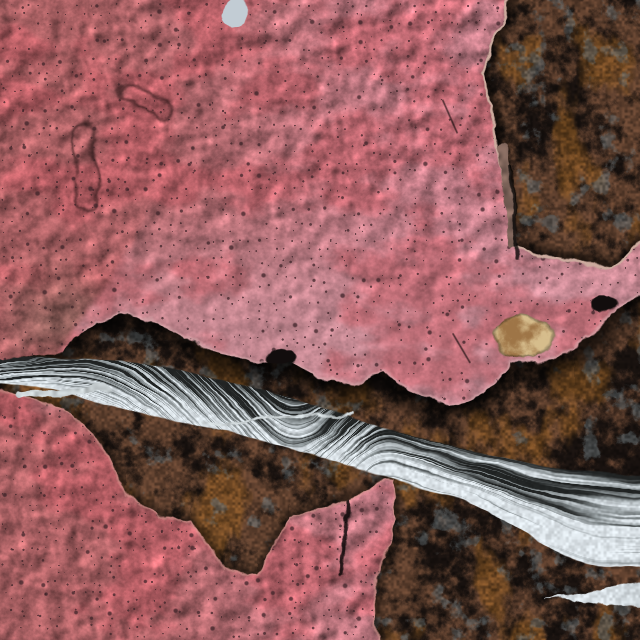
Reproduce this texture procedurally as a three.js fragment shader.

```glsl
varying vec2 vUv;

float hash(vec2 p) { return fract(sin(dot(p, vec2(127.1, 311.7))) * 43758.5453); }

float noise(vec2 p) {
  vec2 i = floor(p), f = fract(p);
  f *= f * (3. - 2. * f);
  return mix(mix(hash(i), hash(i + vec2(1, 0)), f.x),
             mix(hash(i + vec2(0, 1)), hash(i + 1.), f.x), f.y);
}

float fbm(vec2 p) {
  float sum = 0., gain = .52;
  for (int i = 0; i < 5; i++) {
    sum += gain * noise(p);
    p = mat2(1.6, 1.2, -1.2, 1.6) * p + 3.7;
    gain *= .5;
  }
  return sum;
}

float cover(float d) { return smoothstep(-.0015, .0015, d); }

// Distance to a line from ends.xy to ends.zw
float line(vec2 p, vec4 ends) {
  vec2 a = p - ends.xy, b = ends.zw - ends.xy;
  return length(a - b * clamp(dot(a, b) / dot(b, b), 0., 1.));
}

float blob(vec2 p, vec2 center, vec2 radius) {
  return (1. - length((p - center) / radius)) * radius.y;
}

// Distance above an outline of evenly spaced heights
float above(float h[21], vec2 p) {
  float t = clamp(p.x, 0., .9999) * 20.;
  int i = int(t);
  float rise = h[i + 1] - h[i];
  return (p.y - h[i] - rise * fract(t)) / sqrt(1. + 400. * rise * rise);
}

vec3 rust(vec2 p) {
  float grain = .45 * fbm(p * 10.) + .55 * fbm(p * 65.);
  vec3 c = mix(vec3(.09, .065, .055), vec3(.37, .25, .18), smoothstep(.34, .62, grain));
  c = mix(c, vec3(.52, .33, .13), .6 * smoothstep(.55, .72, fbm(p * vec2(17, 10) + 7.)));
  c = mix(c, vec3(.34, .37, .38), .6 * smoothstep(.6, .74, fbm(p * 38. + 20.)));
  return c * (.72 + .56 * noise(p * 230.));
}

vec3 paint(vec2 p) {
  vec3 c = mix(vec3(.65, .37, .38), vec3(.73, .47, .51), smoothstep(.1, .75, p.x));
  float flap = smoothstep(-.008, .012, p.x - .14 - .61 * (p.y - .52) + .03 * (fbm(p * 30.) - .5));
  flap *= smoothstep(.34, .4, p.y) * (1. - smoothstep(.46, .74, p.y));
  c = mix(c, vec3(.79, .57, .61), .75 * flap);
  c = mix(c, vec3(.71, .34, .37), .55 * smoothstep(.45, .66, fbm(p * vec2(9, 14))));
  float smudge = 1. - smoothstep(0., .14, length(p - vec2(.1, .5)));
  c = mix(c, vec3(.46, .36, .32), .6 * smudge * (1. - flap));
  vec2 q = p * 38.;
  float relief = fbm(q) - fbm(q + vec2(.3, -.3));
  c *= 1. + (1.15 - .6 * flap) * relief + .1 * (noise(p * 260.) - .5);
  // Raised flakes
  vec2 w = p + .035 * (vec2(fbm(p * 22.), fbm(p * 22. + 8.)) - .5);
  float flake = min(line(w, vec4(.21, .855, .25, .83)), line(w, vec4(.13, .79, .14, .69)));
  c *= 1. - .4 * exp(-pow(abs(flake - .016) * 280., 2.));
  // Pinholes
  for (float k = 38.; k < 80.; k += 35.) {
    vec2 id = floor(p * k), spot = .2 + .6 * vec2(hash(id + 3.), hash(id + 9.));
    float size = .05 + .09 * hash(id + 15.);
    float pit = 1. - smoothstep(size * .5, size * 1.4, length(fract(p * k) - spot));
    c = mix(c, vec3(.24, .14, .16), .75 * pit * step(.6, hash(id)));
  }
  return c;
}

vec3 brushed(vec2 p, float v) {
  float left = 1. - smoothstep(.42, .62, p.x);
  float lane = v + left * (.8 * sin(p.x * 9.) - 3. * p.x);
  float light = .6 * noise(vec2(p.x * 5., lane * 17.)) + .4 * noise(vec2(p.x * 9., lane * 48.));
  light += .5 * (v - .45) - .08 * left;
  vec3 c = mix(vec3(.13, .14, .14), vec3(.52, .55, .56), smoothstep(.18, .45, light));
  c = mix(c, vec3(.86, .89, .91), smoothstep(.38, .72, light));
  return c * (.9 + .2 * noise(p * 220.));
}

void main() {
  vec2 p = vUv, torn = p + .018 * (vec2(fbm(p * 32.), fbm(p * 32. + 9.)) - .5);
  float sheet = above(float[21](.443, .445, .452, .495, .51, .498, .468, .442, .432, .43, .408,
    .4, .418, .385, .366, .385, .43, .432, .452, .5, .54), torn);
  float tab = .25;
  float lower = -above(float[21](.39, .375, .362, .325, .235, .195, .185, .115, .1, .19, .21,
    .22, tab, tab, tab, tab, tab, tab, tab, tab, tab), torn);
  lower = min(lower, .588 + .03 * smoothstep(.08, .2, p.y) - torn.x);
  vec3 metal = rust(p), coat = paint(p);

  // Bare metal in shade of the paint
  vec3 c = metal * mix(.25, 1., smoothstep(-.005, .05, -sheet));
  c *= mix(.55, 1., smoothstep(0., .02, -lower));

  // Lower paint with pale rim and crack
  vec3 low = mix(coat, vec3(.8, .58, .54), .6 - .6 * smoothstep(.001, .005, lower));
  low *= 1. - .8 * cover(.0025 - line(torn, vec4(.548, .245, .536, .1)));
  c = mix(c, low, cover(lower));

  // White brushed band, ridges and small stroke
  float top = .44 - .182 * smoothstep(.1, 1., p.x);
  float width = .04 + .04 * smoothstep(0., .25, p.x) + .065 * smoothstep(.7, .95, p.x);
  float v = (top - p.y + .012 * (fbm(p * vec2(14, 40)) - .5)) / width;
  c = mix(c, brushed(p, v), cover(min(v, 1. - v) * width));
  float ridge = min(line(torn, vec4(.03, .382, .17, .392)) - .006, line(torn, vec4(.31, .336, .55, .355)) - .002);
  c = mix(c, vec3(.82, .85, .86) * (.8 + .3 * noise(p * 140.)), cover(-ridge));
  float stroke = .018 * smoothstep(.84, 1., p.x) - abs(torn.y - .066 - .05 * (p.x - .9));
  c = mix(c, brushed(p, .75), cover(stroke) * step(.85, p.x));

  // Upper sheet and rusty opening
  vec3 up = mix(coat, vec3(.84, .67, .68), (.6 - .6 * smoothstep(.001, .006, sheet)) * step(.13, p.x));
  float side = .755 + .37 * max(p.y - .885, 0.) + .2 * max(.885 - p.y, 0.);
  float base = .582 + .245 * max(.94 - p.x, 0.) + .9 * max(p.x - .955, 0.);
  float opening = min(torn.x - side, torn.y - base);
  up = mix(up, vec3(.8, .67, .62), cover(opening + .004));
  up = mix(up, metal * mix(.4, 1., smoothstep(0., .022, opening)), cover(opening));
  float curl = .008 - line(torn, vec4(.785, .77, .805, .62));
  up = mix(up, vec3(.49, .39, .35) * (.75 + .5 * noise(p * 90.)), cover(curl));
  up *= 1. - .75 * cover(.003 - line(torn, vec4(.797, .74, .813, .595)));

  // Chips, holes and scratches
  float chip = blob(torn, vec2(.818, .472), vec2(.049, .034));
  vec3 cream = mix(vec3(.62, .46, .28), vec3(.84, .74, .55), smoothstep(.3, .6, fbm(p * 35.)));
  up = mix(up, cream * mix(.65, 1., smoothstep(0., .005, chip)), cover(chip));
  float fleck = blob(torn, vec2(.368, .983), vec2(.021, .023));
  up = mix(up, vec3(.76, .8, .83), cover(fleck));
  float hole = max(blob(torn, vec2(.945, .524), vec2(.022, .012)), blob(torn, vec2(.438, .438), vec2(.025, .015)));
  up = mix(up, vec3(.07, .05, .05), cover(hole));
  float scratch = min(line(p, vec4(.692, .843, .714, .793)), line(p, vec4(.708, .478, .734, .434)));
  up *= 1. - .6 * cover(.0013 - scratch);
  c = mix(c, up, cover(sheet));

  gl_FragColor = vec4(c, 1);
}
```
